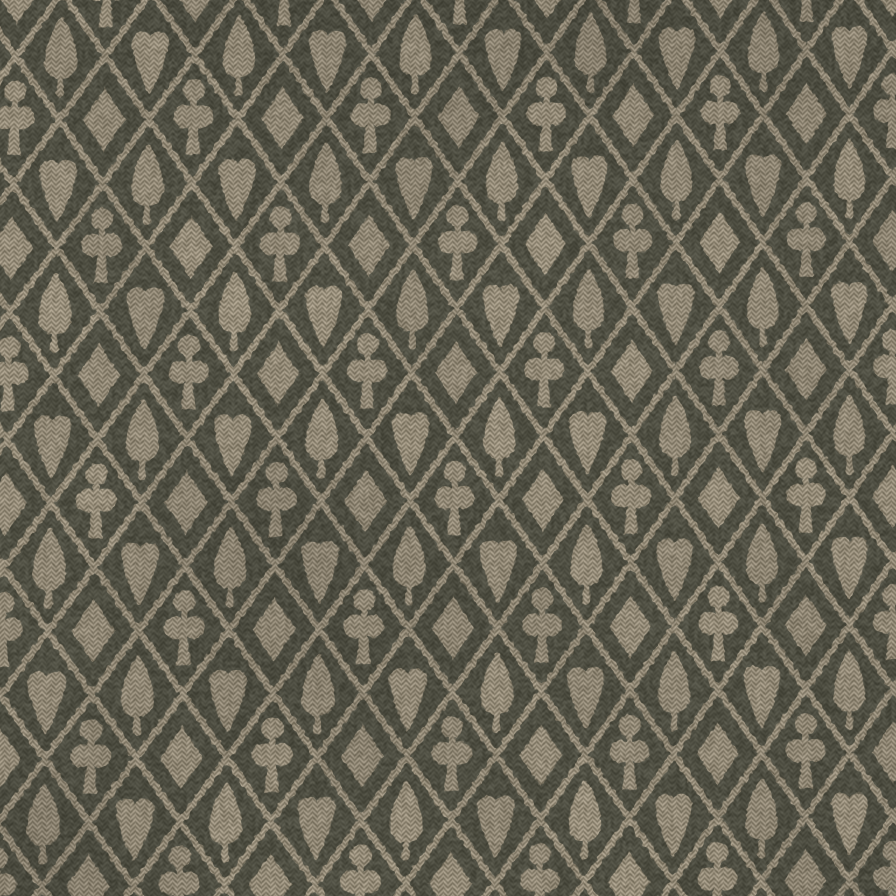
Write a WebGL 1 fragment shader that draws this pattern.

```glsl
precision highp float;

uniform vec2 u_resolution;

const float TAU = 6.2831853;

// Layout, in canvas heights
const float ROW_STEP = 0.0713;        // distance between motif rows
const float CELL_ASPECT = 1.383;      // column step / row step
const float COLUMNS = 10.46;          // columns per unit at the anchor
const vec2 ANCHOR = vec2(0.948, 0.0592);
const vec2 COLUMN_STRETCH = vec2(0.25, 0.25);
const float ROW_TILT = 0.008;
const float LATTICE_SPAN = 0.0812;    // distance between parallel lines
const float LINE_HALF_WIDTH = 0.0036;
const float STRANDS = 6.0;            // rope strands per cell side
const float STRAND_SWAY = 0.0007;
const float EDGE_SOFTNESS = 0.0011;
const float EDGE_FRAY = 0.0024;

// Weave
const vec2 CHEVRONS = vec2(96.0, 190.0);
const float GRAIN = 300.0;
const vec3 GROUND_DARK = vec3(0.235, 0.235, 0.19);
const vec3 GROUND_LIGHT = vec3(0.365, 0.365, 0.315);
const vec3 THREAD_DARK = vec3(0.435, 0.405, 0.335);
const vec3 THREAD_LIGHT = vec3(0.675, 0.635, 0.56);

float hash(vec2 p) {
  vec3 q = fract(vec3(p.xyx) * 0.1031);
  q += dot(q, q.yzx + 33.33);
  return fract((q.x + q.y) * q.z);
}

float noise(vec2 p) {
  vec2 i = floor(p);
  vec2 f = fract(p);
  f = f * f * (3.0 - 2.0 * f);
  return mix(mix(hash(i), hash(i + vec2(1.0, 0.0)), f.x),
             mix(hash(i + vec2(0.0, 1.0)), hash(i + 1.0), f.x), f.y);
}

// Capsule with bulging sides, radius ra at a and rb at b
float taper(vec2 p, vec2 a, vec2 b, float ra, float rb) {
  vec2 axis = b - a;
  float h = clamp(dot(p - a, axis) / dot(axis, axis), 0.0, 1.0);
  return length(p - a - axis * h) - mix(ra, rb, h * h);
}

// Motifs: p.x is mirrored, one unit is a row step
float diamond(vec2 p) {
  return (p.x / 0.33 + abs(p.y) / 0.49 - 1.0) * 0.274;
}

float heart(vec2 p) {
  return taper(p, vec2(0.13, 0.21), vec2(0.0, -0.58), 0.16, 0.02);
}

float spade(vec2 p) {
  float leaf = taper(p, vec2(0.0, -0.11), vec2(0.0, 0.57), 0.25, 0.035);
  float stem = taper(p, vec2(0.0, -0.3), vec2(0.0, -0.58), 0.04, 0.065);
  return min(leaf, stem);
}

float club(vec2 p) {
  float lobes = min(length(p - vec2(0.0, 0.45)) - 0.17,
                    length(p - vec2(0.13, 0.04)) - 0.18);
  float neck = taper(p, vec2(0.0, 0.3), vec2(0.0, -0.52), 0.05, 0.11);
  return min(lobes, max(neck, -0.55 - p.y));
}

// Signed distance to a rope line; across is zero on its axis
float rope(float across, float along) {
  float sway = STRAND_SWAY * sin(along * STRANDS * TAU);
  return abs(across * LATTICE_SPAN + sway) - LINE_HALF_WIDTH;
}

void main() {
  vec2 p = gl_FragCoord.xy / u_resolution.y;
  float down = 1.0 - p.y;

  // Slightly stretched cloth, measured in columns and rows
  float left = ANCHOR.x - p.x;
  float u = -left * (COLUMNS - dot(COLUMN_STRETCH, vec2(down, left)));
  float v = (down - ANCHOR.y - ROW_TILT * (0.5 - p.x)) / ROW_STEP;

  // Rhombic cells centred on whole numbers
  vec2 lattice = vec2(u + 0.5 * v, u - 0.5 * v);
  vec2 cell = floor(lattice + 0.5);
  vec2 f = lattice - cell;
  vec2 m = vec2(abs(f.x + f.y) * 0.5 * CELL_ASPECT, f.y - f.x);

  // Hearts and spades alternate, as do diamonds and clubs
  bool swapped = mod(cell.x, 2.0) > 0.5;
  bool oddRow = mod(cell.x - cell.y, 2.0) > 0.5;
  float motif = oddRow ? (swapped ? club(m) : diamond(m))
                       : (swapped ? spade(m) : heart(m));

  vec2 across = fract(lattice) - 0.5;
  float lines = min(rope(across.x, lattice.y), rope(across.y, lattice.x));
  float fray = (noise(p * GRAIN) - 0.5) * EDGE_FRAY;
  float d = min(motif * ROW_STEP, lines) + fray;
  float soft = max(EDGE_SOFTNESS, 0.75 / u_resolution.y);
  float raised = 1.0 - smoothstep(-soft, soft, d);

  // Herringbone threads and loose grain
  float zigzag = abs(fract(p.x * CHEVRONS.x) - 0.5) * 2.0;
  float chevron = 0.5 + 0.5 * sin(TAU * (p.y * CHEVRONS.y + zigzag));
  float grain = noise(p * GRAIN + 37.0);
  vec3 ground = mix(GROUND_DARK, GROUND_LIGHT, 0.3 * chevron + 0.7 * grain);
  vec3 thread = mix(THREAD_DARK, THREAD_LIGHT, 0.6 * chevron + 0.4 * grain);
  thread *= 0.97 + 0.06 * hash(cell + 50.0);

  // Uneven tone over the whole cloth
  float tone = 0.96 + 0.08 * noise(p * 3.0);
  gl_FragColor = vec4(mix(ground, thread, raised) * tone, 1.0);
}
```
